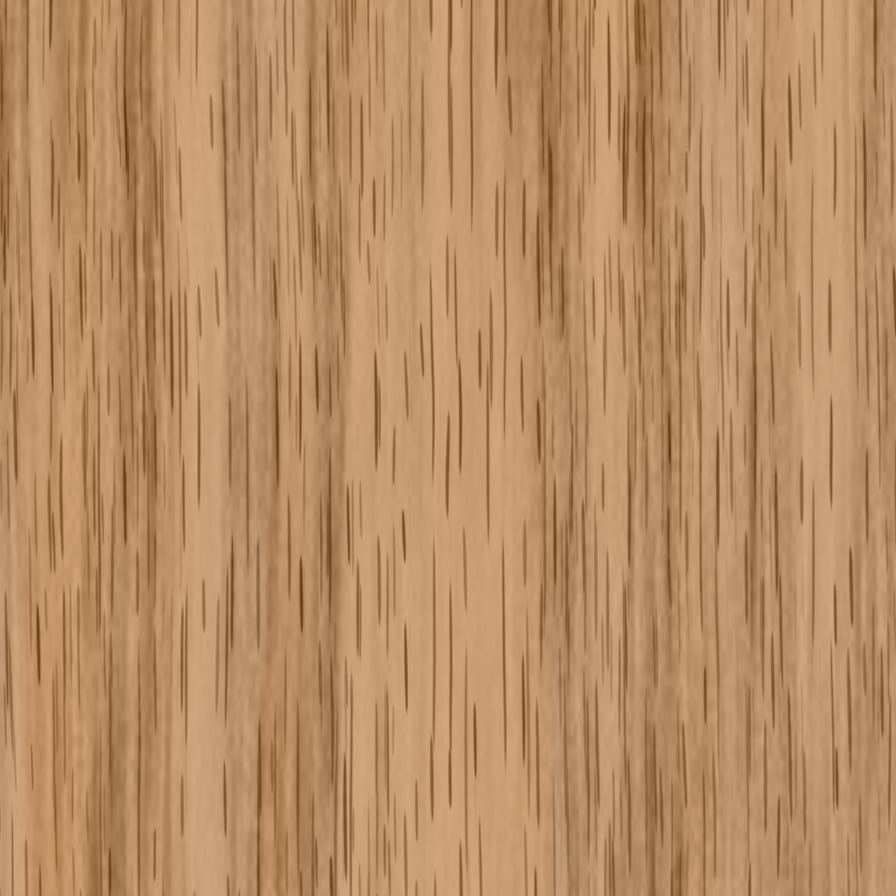
Give the GLSL for this texture, as a WebGL 1 fragment shader.

```glsl
precision highp float;
// Pale oak veneer: vertical grain bands, fine fibres and long thin dark pores.

uniform vec2 u_resolution;

const vec3 PALE_WOOD = vec3(0.805, 0.630, 0.467);
const vec3 DARKENING = vec3(1.0, 0.99, 0.98);    // colour removed per unit of depth
const vec3 WARM_TINT = vec3(0.028, -0.012, -0.040);
const float BAND_DEPTH = 0.082;
const float STREAK_DEPTH = 0.095;
const float FIBRE_DEPTH = 0.100;
const float SPECKLE_DEPTH = 0.060;
const float PORE_DEPTH = 0.340;
const float PORE_SOFTNESS = 0.0013;
const float PORE_LEAN = 0.10;                    // share of the cell width

float hash(vec2 p) {
  vec3 q = fract(vec3(p.xyx) * 0.1031);
  q += dot(q, q.yzx + 33.33);
  return fract((q.x + q.y) * q.z);
}

float noise(vec2 p) {
  vec2 cell = floor(p);
  vec2 f = fract(p);
  f = f * f * (3.0 - 2.0 * f);
  float low = mix(hash(cell), hash(cell + vec2(1.0, 0.0)), f.x);
  float high = mix(hash(cell + vec2(0.0, 1.0)), hash(cell + vec2(1.0, 1.0)), f.x);
  return mix(low, high, f.y);
}

// One tapered dash per cell; size is the cell size, halfWidth the widest reach.
float pores(vec2 p, vec2 size, float halfWidth, float density, float seed) {
  float column = floor(p.x / size.x);
  float shift = hash(vec2(column, seed)) * size.y;
  float row = floor((p.y + shift) / size.y);
  vec2 id = vec2(column, row) + seed;
  vec2 local = vec2(p.x, p.y + shift) - (vec2(column, row) + 0.5) * size;

  float halfLength = size.y * mix(0.18, 0.48, hash(id + 11.3));
  float dy = local.y - (hash(id + 23.7) - 0.5) * (size.y - 2.0 * halfLength);
  float along = dy / halfLength;
  float soft = max(PORE_SOFTNESS, 0.6 / min(u_resolution.x, u_resolution.y));
  float lean = PORE_LEAN * size.x * (hash(id + 41.9) - 0.2);
  float room = 0.5 * size.x - halfWidth - soft - abs(lean);
  float dx = local.x - (2.0 * hash(id + 37.1) - 1.0) * room + along * lean;

  float taper = max(1.0 - along * along, 0.0);
  float width = halfWidth * mix(0.7, 1.0, hash(id + 53.3)) * sqrt(taper);
  float body = 1.0 - smoothstep(width - soft, width + soft, abs(dx));
  float present = step(hash(id + 67.7), density);
  return body * smoothstep(0.0, 0.5, taper) * present * mix(0.5, 1.0, hash(id + 71.1));
}

void main() {
  vec2 uv = gl_FragCoord.xy / min(u_resolution.x, u_resolution.y);

  // Gentle drift of the grain along its length
  vec2 grain = uv;
  grain.x += 0.008 * (noise(vec2(uv.x * 4.0, uv.y * 2.0)) - 0.5);
  grain.x += 0.002 * (noise(vec2(uv.x * 14.0, uv.y * 11.0) + 7.0) - 0.5);

  // Broad growth bands and narrower streaks
  float band = 0.55 * noise(grain * vec2(12.0, 0.5) + 3.1)
             + 0.45 * noise(grain * vec2(29.0, 0.9) + 17.4);
  band = smoothstep(0.34, 0.76, band);
  float streak = smoothstep(0.45, 0.95, noise(grain * vec2(95.0, 2.2) + 29.0));
  float depth = BAND_DEPTH * band + STREAK_DEPTH * streak * (0.25 + 0.9 * band);

  // Fibres and speckle, stronger inside the dark bands
  float fibre = noise(grain * vec2(170.0, 6.0) + 43.0) - 0.5;
  float speckle = noise(grain * vec2(250.0, 75.0) + 59.0) - 0.5;
  depth += (FIBRE_DEPTH * fibre + SPECKLE_DEPTH * speckle) * (0.35 + 0.9 * band);

  // Pores: bold dashes, long thin lines and a fine layer gathered in bands
  float cluster = smoothstep(0.25, 0.65, noise(grain * vec2(19.0, 1.2) + 83.0));
  float bold = pores(grain, vec2(0.0165, 0.18), 0.0020, 0.60, 5.0);
  float longLine = pores(grain, vec2(0.0215, 0.37), 0.0016, 0.55, 131.0);
  float fine = pores(grain, vec2(0.0093, 0.15), 0.0014, 0.55, 257.0) * cluster;
  float pore = max(max(bold, 0.85 * longLine), 0.75 * fine);
  depth += PORE_DEPTH * pore * (1.0 - 0.25 * band);

  // Warm and neutral zones across the board
  float warmth = noise(grain * vec2(22.0, 0.7) + 97.0) - 0.45;
  vec3 wood = PALE_WOOD - DARKENING * depth + WARM_TINT * warmth;
  gl_FragColor = vec4(clamp(wood, 0.0, 1.0), 1.0);
}
```
